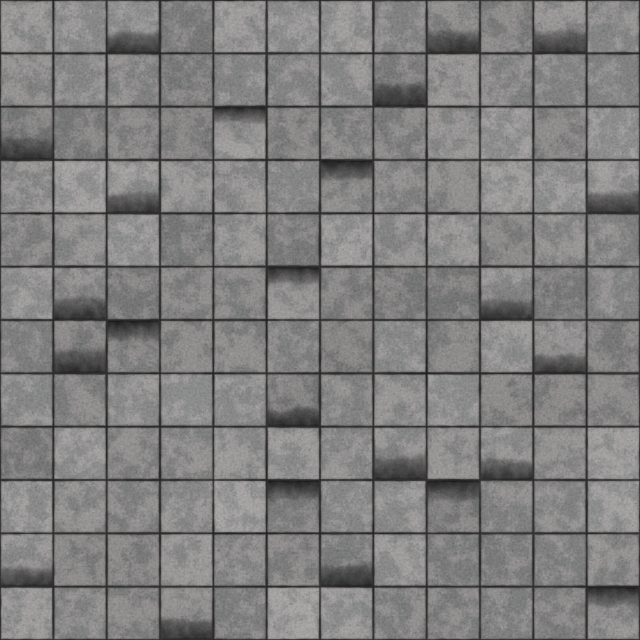
A Shadertoy shader for this texture:

```glsl
// A 12 by 12 wall of square grey concrete tiles with thin dark joints.
// Each tile gets its own tone and layered gradient-noise mottling; one tile
// per small block carries a soot stain along its bottom or top edge.

const float TILES = 12.0;            // repeats across and down
const float JOINT_HALF = 0.0165;     // half joint width, in tiles
const float JOINT_SOFT = 0.016;      // softness of the joint edge
const float CORNER = 0.02;           // tile corner radius
const float TONE_SPREAD = 0.095;     // brightness range between tiles
const float GRAIN = 0.095;           // strength of the fine grain
const vec2 STAIN_BLOCK = vec2(2.0, 3.0); // tiles sharing one stain
const float TOP_SHARE = 0.30;        // share of stains at the top edge
const vec3 STONE_DARK = vec3(0.502, 0.504, 0.504);
const vec3 STONE_LIGHT = vec3(0.597, 0.588, 0.586);
const vec3 JOINT_COLOR = vec3(0.182, 0.178, 0.176);

vec2 hash2(vec2 p) {
    vec3 q = fract(p.xyx * vec3(0.1031, 0.1030, 0.0973));
    q += dot(q, q.yzx + 33.33);
    return fract((q.xx + q.yz) * q.zy);
}

vec2 gradient(vec2 cell) {
    float angle = 6.28319 * hash2(cell).x;
    return vec2(cos(angle), sin(angle));
}

// Gradient noise, roughly -0.7 to 0.7
float noise(vec2 p) {
    vec2 i = floor(p), f = p - i;
    vec2 u = f * f * f * (f * (f * 6.0 - 15.0) + 10.0);
    vec2 e = vec2(0.0, 1.0);
    float low = mix(dot(gradient(i), f),
                    dot(gradient(i + e.yx), f - e.yx), u.x);
    float high = mix(dot(gradient(i + e), f - e),
                     dot(gradient(i + 1.0), f - 1.0), u.x);
    return mix(low, high, u.y);
}

float fbm(vec2 p) {
    float sum = 0.0, amplitude = 0.5;
    for (int octave = 0; octave < 5; octave++) {
        sum += amplitude * noise(p);
        p = mat2(1.6, 1.2, -1.2, 1.6) * p + 7.3;
        amplitude *= 0.7;
    }
    return sum;
}

// Mottled stone with cloudy patches, fine grain and small pits
vec3 stone(vec2 p, vec2 variation) {
    float level = 0.25 * (variation.y - 0.5);
    float patches = smoothstep(-0.22, 0.22, fbm(p * 2.2) + level);
    vec3 color = mix(STONE_DARK, STONE_LIGHT, patches);
    color += (variation.x - 0.5) * TONE_SPREAD;
    color += GRAIN * (0.6 * noise(p * 23.0) + 0.3 * noise(p * 13.0 + 40.0));
    float pits = smoothstep(0.32, 0.55, noise(p * 17.0 + 90.0));
    return color * (1.0 - 0.10 * pits);
}

// Soot coverage: a soft uneven band that darkens towards one tile edge
float stain(vec2 cell, vec2 local, vec2 p) {
    vec2 block = floor(cell / STAIN_BLOCK);
    vec2 chosen = floor(hash2(block + 37.0) * STAIN_BLOCK);
    if (cell != block * STAIN_BLOCK + chosen) return 0.0;
    vec2 pick = hash2(block + 71.0);
    bool top = pick.x < TOP_SHARE;
    float rise = top ? 1.0 - local.y : local.y;
    float reach = (top ? 0.36 : 0.43) + 0.12 * (pick.y - 0.5);
    reach += 0.09 * noise(vec2(p.x * 1.9, pick.y * 50.0)) + 0.08 * fbm(p * 5.0);
    float band = clamp(1.0 - rise / reach, 0.0, 1.0);
    float front = smoothstep(0.0, 0.28, band);
    float veil = 0.07 * smoothstep(0.85, 0.2, rise);
    float sides = smoothstep(-0.06, 0.05, min(local.x, 1.0 - local.x));
    float blotches = 1.0 + 0.22 * noise(p * vec2(7.0, 5.0));
    float depth = top ? 0.14 * front + 0.56 * pow(band, 1.4)
                      : 0.16 * front + 0.42 * band;
    return (depth + veil) * sides * blotches;
}

// Signed distance to the rounded tile outline, negative inside
float tileDistance(vec2 local) {
    vec2 q = abs(local - 0.5) - 0.5 + JOINT_HALF + CORNER;
    return length(max(q, 0.0)) + min(max(q.x, q.y), 0.0) - CORNER;
}

void mainImage(out vec4 fragColor, in vec2 fragCoord) {
    vec2 wall = fragCoord / iResolution.xy * TILES;
    vec2 cell = floor(wall), local = wall - cell;
    float pixel = TILES / min(iResolution.x, iResolution.y);

    // Shift the noise per tile so the mottling breaks at every joint
    vec2 variation = hash2(cell + 17.0);
    vec2 p = local + floor(hash2(cell + 61.0) * 90.0) * 3.0;
    vec3 color = stone(p, variation);
    color += 0.03 * noise(wall * 0.4 + 3.0);
    color *= 1.0 - stain(cell, local, p);

    // Worn rim: a faint light lip beside a narrow shaded edge
    float d = tileDistance(local) + 0.009 * noise(wall * 5.0);
    d += 0.008 * noise(wall * 0.9 + 31.0);
    float lip = smoothstep(-0.07, -0.045, d) * smoothstep(-0.015, -0.035, d);
    float wear = 0.5 + 0.7 * noise(wall * 3.0 + 20.0);
    color += 0.025 * lip * wear;
    color *= 1.0 - 0.22 * exp(min(d, 0.0) / 0.022);

    // Joint, with a little variation in depth along its length
    float soft = max(JOINT_SOFT, 0.7 * pixel);
    float joint = smoothstep(-soft, soft, d);
    vec3 jointColor = JOINT_COLOR * (1.0 + 0.35 * noise(wall * 1.7 + 8.0));
    color = mix(color, jointColor, joint);

    fragColor = vec4(clamp(color, 0.0, 1.0), 1.0);
}
```
